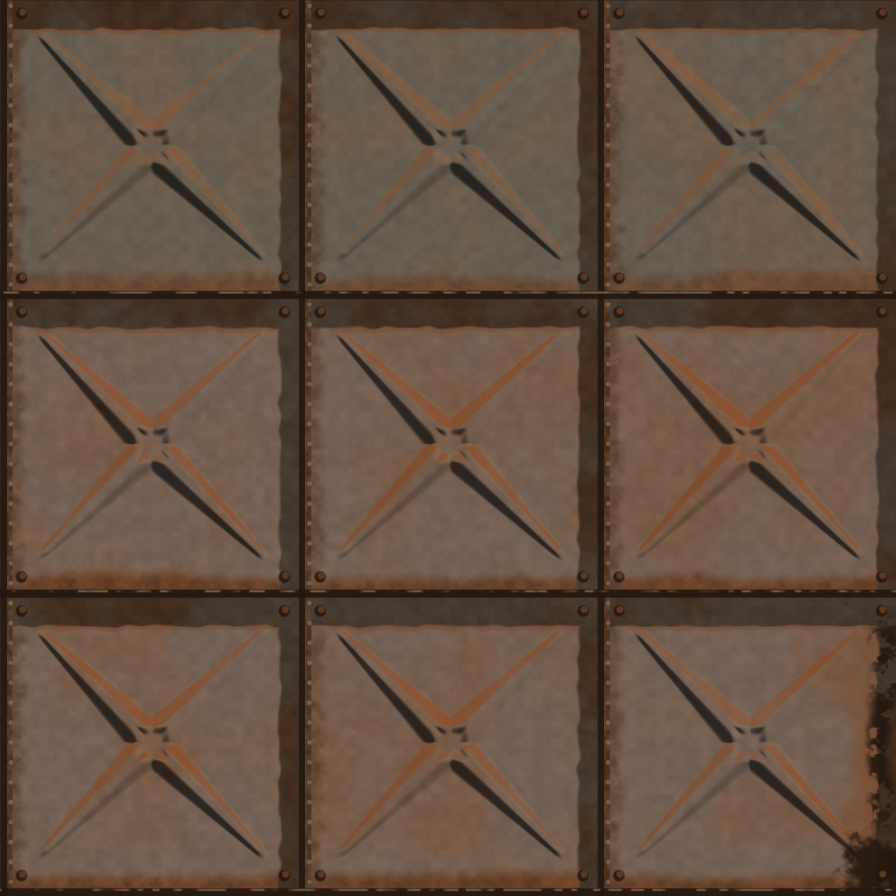
This texture is drawn by a Shadertoy shader. Its source:

```glsl
// A wall of three by three pressed steel tank panels, each with a raised X.
// A height field supplies the slopes: light falls from the upper right, and
// rust gathers on upward faces, along the flanges and in noisy stains.

const float REPEATS = 3.0;
const vec2 GRID_OFFSET = vec2(0.022, 0.014);
const vec2 CENTRE = vec2(0.487, 0.497);

const vec3 STEEL_WARM = vec3(0.455, 0.380, 0.330);
const vec3 STEEL_COOL = vec3(0.400, 0.365, 0.315);
const vec3 STAIN      = vec3(0.470, 0.355, 0.275);
const vec3 RUST       = vec3(0.490, 0.285, 0.165);
const vec3 RUST_DARK  = vec3(0.260, 0.165, 0.100);
const vec3 SOOT       = vec3(0.130, 0.085, 0.055);
const vec3 BARE_EDGE  = vec3(0.540, 0.440, 0.350);

float hash(vec2 p) {
    return fract(sin(dot(p, vec2(127.1, 311.7))) * 43758.545);
}

float noise(vec2 p) {
    vec2 i = floor(p), f = fract(p);
    f = f * f * (3.0 - 2.0 * f);
    return mix(mix(hash(i), hash(i + vec2(1, 0)), f.x),
               mix(hash(i + vec2(0, 1)), hash(i + vec2(1, 1)), f.x), f.y);
}

float fbm(vec2 p) {
    float sum = 0.0, gain = 0.5;
    for (int i = 0; i < 5; i++) {
        sum += gain * noise(p);
        p = p * 2.03 + 17.3;
        gain *= 0.5;
    }
    return sum;
}

// Soft-edged interval: one between lo and hi.
float band(float x, float lo, float hi, float soft) {
    return smoothstep(lo - soft, lo + soft, x)
         * (1.0 - smoothstep(hi - soft, hi + soft, x));
}

// Four tapering arms with a shallow square dimple where they meet.
float ribHeight(vec2 p) {
    vec2 a = abs(p - CENTRE);
    float along = (a.x + a.y) * 0.7071;
    float across = abs(a.x - a.y) * 0.7071;
    float width = mix(0.077, 0.016, clamp(along / 0.54, 0.0, 1.0));
    float arm = width * (1.0 - smoothstep(0.15, 1.0, across / width));
    arm *= 1.0 - smoothstep(0.50, 0.55, along);
    float dimple = 1.0 - smoothstep(0.025, 0.062, max(a.x, a.y));
    return arm - 0.040 * dimple;
}

vec2 ribSlope(vec2 p) {
    vec2 e = vec2(0.007, 0.0);
    return -vec2(ribHeight(p + e.xy) - ribHeight(p - e.xy),
                 ribHeight(p + e.yx) - ribHeight(p - e.yx)) / (2.0 * e.x);
}

// Bolt heads mirrored into the four corners: dark rim, lit cap.
vec3 addBolts(vec3 col, vec2 p, float px) {
    vec2 q = abs(p - vec2(0.490, 0.497)) - vec2(0.440, 0.443);
    vec2 lit = p - vec2(0.490, 0.497);
    lit = lit - sign(lit) * vec2(0.440, 0.443) - vec2(0.004, 0.005);
    col = mix(col, SOOT, 0.85 * (1.0 - smoothstep(0.018 - px, 0.020 + px, length(q))));
    return mix(col, RUST_DARK * 1.35, 1.0 - smoothstep(0.008, 0.012 + px, length(lit)));
}

// Flanges between panels, with a row of small pale rivets.
vec3 addFlanges(vec3 col, vec2 p, vec2 wall, float px) {
    float grit = noise(wall * 60.0);
    float upright = band(p.x, 0.0, 0.020, px);
    col = mix(col, mix(RUST_DARK, STAIN, 0.55 * grit), upright);
    col = mix(col, SOOT, 0.85 * band(p.x, 0.979, 1.1, px));
    float pitch = 15.0;
    vec2 dot2 = vec2(p.x - 0.014, (fract(p.y * pitch) - 0.5) / pitch);
    col = mix(col, BARE_EDGE, 0.65 * (1.0 - smoothstep(0.005, 0.007 + px, length(dot2))));
    col = mix(col, SOOT, 0.9 * max(band(p.y, -0.1, 0.012, px), band(p.y, 0.985, 1.1, px)));
    float chips = smoothstep(0.35, 0.75, noise(wall * vec2(40.0, 9.0)));
    return mix(col, BARE_EDGE, chips * 0.75 * band(p.y, 0.003, 0.010, px));
}

void mainImage(out vec4 fragColor, in vec2 fragCoord) {
    vec2 wall = REPEATS * fragCoord / iResolution.xy - GRID_OFFSET;
    vec2 cell = floor(wall), p = fract(wall);
    float px = REPEATS / iResolution.y;
    float variety = hash(cell + 3.0);
    float topRow = smoothstep(1.5, 2.0, cell.y);
    float worn = step(1.5, cell.x) * step(cell.y, 0.5);
    float cloud = fbm(wall * 4.0), grain = fbm(wall * 32.0);

    // Weathered sheet, cooler in the top row
    vec3 col = mix(STEEL_WARM, STEEL_COOL, topRow);
    col = mix(col, STAIN, (1.0 - 0.5 * topRow) * smoothstep(0.35, 0.70, cloud + 0.12 * (variety - 0.5)));
    col *= 0.91 + 0.18 * grain;

    // Raised X: rust on upper faces, shade on faces turned from the light
    vec2 slope = ribSlope(p);
    float light = dot(slope, vec2(0.50, 0.866));
    float rustiness = smoothstep(0.25, 1.1, slope.y) * (0.35 + 0.8 * cloud);
    col = mix(col, RUST, rustiness * mix(0.95, 0.55, topRow));
    col *= 1.0 + 0.10 * clamp(light, 0.0, 1.0);
    col *= 1.0 - 0.62 * smoothstep(0.1, 1.5, -light);

    // Rust creeping in from the frame
    float creep = 0.045 + 0.05 * (cloud - 0.5) + 0.02 * variety;
    float low = 1.0 - smoothstep(creep - 0.02, creep + 0.035, p.y);
    col = mix(col, mix(RUST_DARK, RUST, grain + 0.15), low * mix(0.9, 0.6, topRow));
    float side = 1.0 - smoothstep(0.025, 0.075, p.x + 0.03 * (grain - 0.5));
    col = mix(col, mix(RUST_DARK, STAIN, grain), 0.65 * side);

    // Cast shadow of the frame, with a ragged rusty lip
    float ragged = 0.014 * (noise(wall * 22.0) - 0.5);
    col = mix(col, RUST, 0.55 * band(p.y + ragged, 0.876, 0.892, 0.005) * band(p.x, 0.08, 0.91, 0.02));
    float shadow = max(smoothstep(0.884, 0.894, p.y + ragged), smoothstep(0.908, 0.922, p.x + ragged));
    vec3 shade = mix(vec3(0.285, 0.235, 0.195), RUST_DARK, smoothstep(0.35, 0.65, cloud) * 0.75);
    col = mix(col, shade * (0.82 + 0.3 * grain), shadow);

    // Deep corrosion down the right side and in the corner of the worn panel
    float streak = band(p.x + 0.10 * (cloud - 0.5), 0.90, 0.98, 0.025) * band(p.y, 0.22, 0.92, 0.08);
    float corner = 1.0 - smoothstep(0.06, 0.13, length(p - vec2(0.90, 0.09)) + 0.12 * (grain - 0.5));
    float halo = smoothstep(0.77, 0.94, p.x + 0.2 * (cloud - 0.5)) * (1.0 - shadow);
    col = mix(col, RUST, worn * 0.6 * halo);
    col = mix(col, SOOT, worn * max(streak * smoothstep(0.35, 0.55, grain), corner) * 0.9);

    col = addBolts(col, p, px);
    col = addFlanges(col, p, wall, px);
    fragColor = vec4(col, 1.0);
}
```
